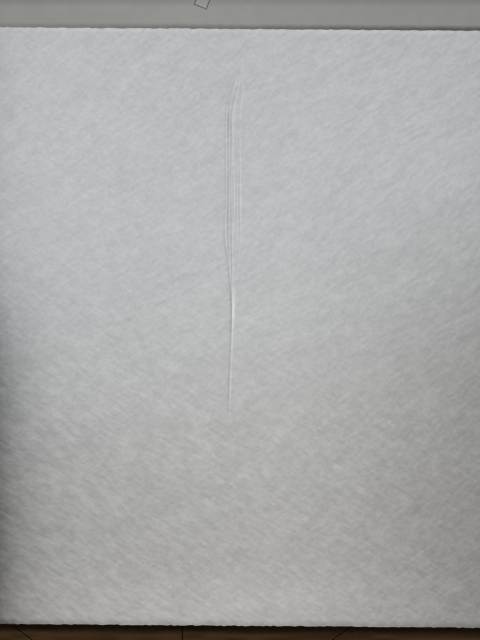
Write a WebGL 2 fragment shader that draws this texture.

```glsl
#version 300 es
precision highp float;
// A pale felt sheet with a vertical crease, between a grey wall strip and a dark floor.
// Broad gradients set the light, stretched value noise makes the fibres,
// and a loop of thin wavering strands forms the crease.
uniform vec2 u_resolution;
out vec4 outColor;

float hash(vec2 p) {
    vec3 q = fract(vec3(p.xyx) * 0.1031);
    q += dot(q, q.yzx + 33.33);
    return fract((q.x + q.y) * q.z);
}

float noise(vec2 p) {
    vec2 i = floor(p), f = fract(p);
    f = f * f * (3.0 - 2.0 * f);
    return mix(mix(hash(i), hash(i + vec2(1, 0)), f.x),
               mix(hash(i + vec2(0, 1)), hash(i + vec2(1, 1)), f.x), f.y);
}

// Noise stretched along a direction, centred on zero.
float fibres(vec2 p, float angle, vec2 scale) {
    float c = cos(angle), s = sin(angle);
    return noise(vec2(c * p.x + s * p.y, c * p.y - s * p.x) * scale + 40.0) - 0.5;
}

float bump(float x, float centre, float width) {
    float d = (x - centre) / width;
    return exp(-d * d);
}

// Broad light over the felt; t runs downward from the top.
vec3 feltLight(float x, float t) {
    float light = 0.715 + 0.022 * bump(t, 0.2, 0.22) * (1.0 - x);
    light += 0.018 * bump(x, 0.45, 0.3) * bump(t, 0.45, 0.3);
    light -= 0.055 * smoothstep(0.45, 0.9, t);
    light -= 0.10 * smoothstep(0.55, 1.05, x) * smoothstep(0.25, 0.6, t);
    light -= 0.16 * exp(-x / 0.055) * smoothstep(0.36, 0.6, t);
    light -= 0.05 * exp(-x / 0.2) * smoothstep(0.45, 0.8, t);
    light -= 0.04 * exp(-x / 0.04) + 0.025 * exp((x - 1.0) / 0.05);
    light += 0.03 * bump(t, 0.94, 0.05) * bump(x, 0.5, 0.4);
    vec3 cool = vec3(-0.006, 0.003, 0.009), warm = vec3(0.006, 0.002, -0.010);
    return light + mix(cool, warm, smoothstep(0.25, 0.95, t + 0.2 * (x - 0.5)));
}

// Fibre relief: shallow slope above, steeper mixed slopes below.
float feltGrain(vec2 p, float x, float t) {
    vec2 q = p + 0.012 * vec2(noise(p * 9.0), noise(p * 9.0 + 31.0));
    float lower = smoothstep(0.35, 0.75, t);
    float rising = fibres(q, 0.55, vec2(65, 210)) + 0.7 * fibres(q, 0.8, vec2(110, 340));
    float falling = fibres(q, -0.6, vec2(60, 200)) + 0.7 * fibres(q, -0.35, vec2(110, 330));
    float side = mix(0.3, 0.65, lower) - 0.35 * (x - 0.5);
    float grain = mix(rising, falling, side) * mix(0.040, 0.060, lower);
    grain += 0.026 * fibres(q, 0.2, vec2(260, 300));
    grain += 0.014 * fibres(q, 0.5, vec2(18, 45));
    return grain + 0.010 * fibres(p, -0.1, vec2(5, 7));
}

// Strands spread in the upper part, then gather into one fine line.
float crease(float x, float t) {
    float path = 0.486 + 0.018 * (1.0 - smoothstep(0.09, 0.19, t));
    path -= 0.008 * smoothstep(0.46, 0.67, t);
    float ends = smoothstep(0.09, 0.15, t) * (1.0 - smoothstep(0.60, 0.68, t));
    float spread = 0.013 * smoothstep(0.08, 0.17, t) * (1.0 - smoothstep(0.36, 0.50, t)) + 0.001;
    float relief = 0.0;
    for (int i = 0; i < 6; i++) {
        float k = float(i);
        float waver = 0.005 * (noise(vec2(t * 14.0, k * 7.3)) - 0.5);
        float d = x - path - spread * (k / 2.5 - 1.0) - waver;
        float fade = noise(vec2(t * 16.0 + k * 5.0, k + 0.5));
        relief += fade * (0.050 * bump(d, 0.0, 0.0019) - 0.042 * bump(d, -0.0035, 0.0021));
    }
    relief *= mix(1.0, 0.45, smoothstep(0.46, 0.53, t));
    relief += 0.035 * bump(x, path + 0.002, 0.004) * bump(t, 0.475, 0.03);
    relief -= 0.045 * bump(x, path - 0.009, 0.004) * bump(t, 0.19, 0.025);
    relief -= 0.020 * bump(x, path - 0.010, 0.006) * bump(t, 0.32, 0.16);
    return relief * ends;
}

void main() {
    vec2 uv = gl_FragCoord.xy / u_resolution;
    vec2 p = vec2(uv.x * 0.75, uv.y);
    float x = uv.x, t = 1.0 - uv.y, soft = 0.8 / u_resolution.y;
    float fuzz = 0.0015 * (noise(p * 180.0) - 0.5);
    float topEdge = 0.0425 + 0.0055 * x + fuzz;
    float bottomEdge = 0.975 + 0.006 * x + fuzz;

    // Felt sheet
    vec3 felt = feltLight(x, t) + feltGrain(p, x, t) + crease(x, t);
    felt += 0.025 * bump(t, topEdge + 0.003, 0.003);
    felt -= 0.08 * smoothstep(-0.012, 0.0, t - bottomEdge);

    // Wall strip, with a contact shadow and a small tag at the top
    vec3 wall = vec3(0.575, 0.577, 0.565) - 0.06 * abs(x - 0.4);
    wall -= 0.05 * smoothstep(0.012, 0.0, t) + 0.012 * fibres(p, 0.0, vec2(90));
    wall -= (0.06 + 0.16 * x) * smoothstep(-0.010, 0.0, t - topEdge);
    vec2 tag = mat2(0.93, 0.37, -0.37, 0.93) * (p - vec2(0.317, 1.0));
    float tagBox = max(abs(tag.x) - 0.010, abs(tag.y) - 0.011);
    wall += 0.035 * smoothstep(soft, -soft, tagBox);
    wall -= 0.16 * smoothstep(0.0018, 0.0003, abs(tagBox));

    // Floor with dark slanted joints
    vec3 floorColor = mix(vec3(0.08, 0.05, 0.03), vec3(0.21, 0.155, 0.095),
                          smoothstep(0.003, 0.016, t - bottomEdge));
    floorColor *= 0.85 + 0.3 * noise(p * vec2(30, 160));
    float joint = abs(fract((x - 0.38 + (x - 0.38) * (t - 0.98) * 6.0) / 0.35 + 0.5) - 0.5);
    floorColor *= 1.0 - 0.6 * smoothstep(0.008, 0.002, joint);

    vec3 color = mix(wall, felt, smoothstep(-soft, soft, t - topEdge));
    color = mix(color, floorColor, smoothstep(-soft, soft, t - bottomEdge));
    outColor = vec4(clamp(color, 0.0, 1.0), 1.0);
}
```
